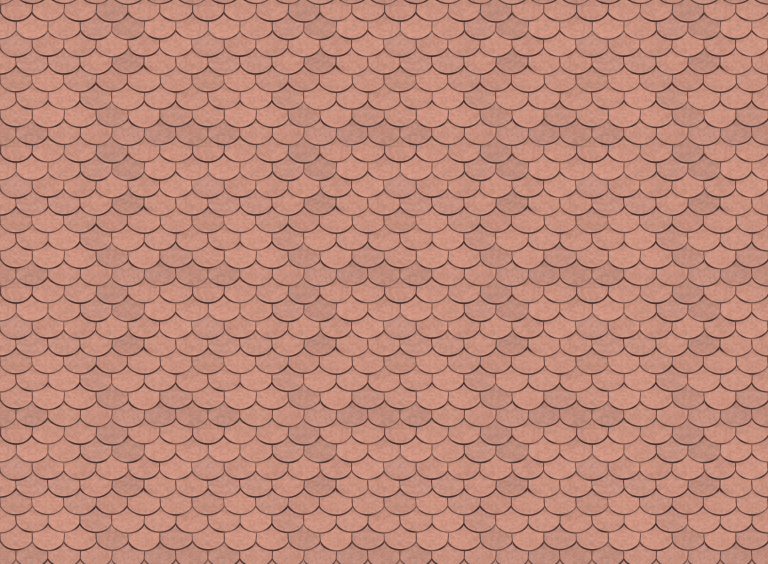
Give the GLSL for this texture, as a Shadertoy shader.

```glsl
const vec2 TILES = vec2(24.0, 32.0);   // shingles across, rows up
const vec2 PERIOD = vec2(6.0, 8.0);    // block over which variation wraps
const vec3 CLAY = vec3(0.80, 0.577, 0.505);
const vec3 GREY_CLAY = vec3(0.72, 0.535, 0.485);
const vec3 GAP = vec3(0.25, 0.17, 0.17);

float hash(vec2 p) {
    return fract(sin(dot(p, vec2(127.1, 311.7))) * 43758.5453);
}

// Value noise that repeats after a whole number of cells
float wrapNoise(vec2 p, vec2 period) {
    vec2 i = floor(p), f = fract(p);
    f = f * f * (3.0 - 2.0 * f);
    float a = hash(mod(i, period));
    float b = hash(mod(i + vec2(1.0, 0.0), period));
    float c = hash(mod(i + vec2(0.0, 1.0), period));
    float d = hash(mod(i + vec2(1.0, 1.0), period));
    return mix(mix(a, b, f.x), mix(c, d, f.x), f.y);
}

// Noise with a given number of cells per shingle
float surfaceNoise(vec2 p, vec2 cells) {
    return wrapNoise(p * cells, PERIOD * cells);
}

// Horizontal position in a staggered row, in shingle widths
float staggered(float x, float row) {
    return x + 0.5 * mod(row + 1.0, 2.0);
}

// Height of the rounded lower edge (x) and its slope (y); t is -0.5 to 0.5
vec2 scallop(float t, float depth, float roundness) {
    float s = 2.0 * t;
    float root = sqrt(1.0 - roundness * s * s);
    float scale = depth / (1.0 - sqrt(1.0 - roundness));
    return vec2(scale * (1.0 - root), scale * 2.0 * roundness * s / root);
}

float lineCoverage(float dist, float halfWidth, float pixel) {
    return clamp((halfWidth - dist) / pixel + 0.5, 0.0, 1.0);
}

void mainImage(out vec4 fragColor, in vec2 fragCoord) {
    vec2 p = fragCoord / iResolution.xy * TILES + vec2(0.0, 0.32);
    float rowHeight = TILES.x / TILES.y * iResolution.y / iResolution.x;
    float pixel = TILES.x / iResolution.x;

    // Slightly uneven cut edges
    vec2 q = p;
    q.x += 0.04 * (surfaceNoise(p, vec2(3.0, 2.0)) - 0.5);

    // Lower edge of the shingle in this row
    float row = floor(q.y);
    float x = staggered(q.x, row);
    vec2 id = vec2(floor(x), row);
    vec2 edge = scallop(fract(x) - 0.5, 0.50, 0.85);
    float drop = 0.07 + 0.07 * hash(mod(id, PERIOD) + 31.0);
    float above = (fract(q.y) - edge.x - drop) * rowHeight;
    float arcDist = abs(above) / length(vec2(1.0, edge.y * rowHeight));

    // Below that edge the next row down shows
    if (above < 0.0) {
        row -= 1.0;
        x = staggered(q.x, row);
        id = vec2(floor(x), row);
    }
    float jointDist = 0.5 - abs(fract(x) - 0.5);

    // Shingle tone, weathered patches and mineral grain
    vec2 key = mod(id, PERIOD);
    float patches = surfaceNoise(p, vec2(1.0, 2.0));
    float streaks = surfaceNoise(p, vec2(3.0, 5.0));
    float grain = surfaceNoise(p, vec2(16.0, 9.0)) - 0.5;
    float speck = hash(mod(floor(p * vec2(24.0, 13.0)), PERIOD * vec2(24.0, 13.0))) - 0.5;
    float greying = smoothstep(0.55, 1.0, hash(key + 7.0)) * (0.25 + 0.5 * patches);
    vec3 color = mix(CLAY, GREY_CLAY, greying);
    color *= 1.0 + 0.05 * (hash(key) - 0.5) + 0.04 * (patches - 0.5) + 0.03 * (streaks - 0.5);
    color += 0.06 * grain + 0.03 * speck;

    // Soft contact shadow under the overlapping edge
    color *= 1.0 - 0.09 * exp(-arcDist * 22.0) * step(above, 0.0);

    // Gaps of varying width and darkness
    float wear = surfaceNoise(p + 2.5, vec2(3.0, 3.0));
    float arcLine = lineCoverage(arcDist, mix(0.016, 0.026, wear), pixel) * mix(0.5, 1.0, wear);
    float jointLine = lineCoverage(jointDist, 0.018, pixel) * mix(0.4, 0.8, wear);
    color = mix(color, GAP, max(arcLine, jointLine));

    fragColor = vec4(color, 1.0);
}
```
